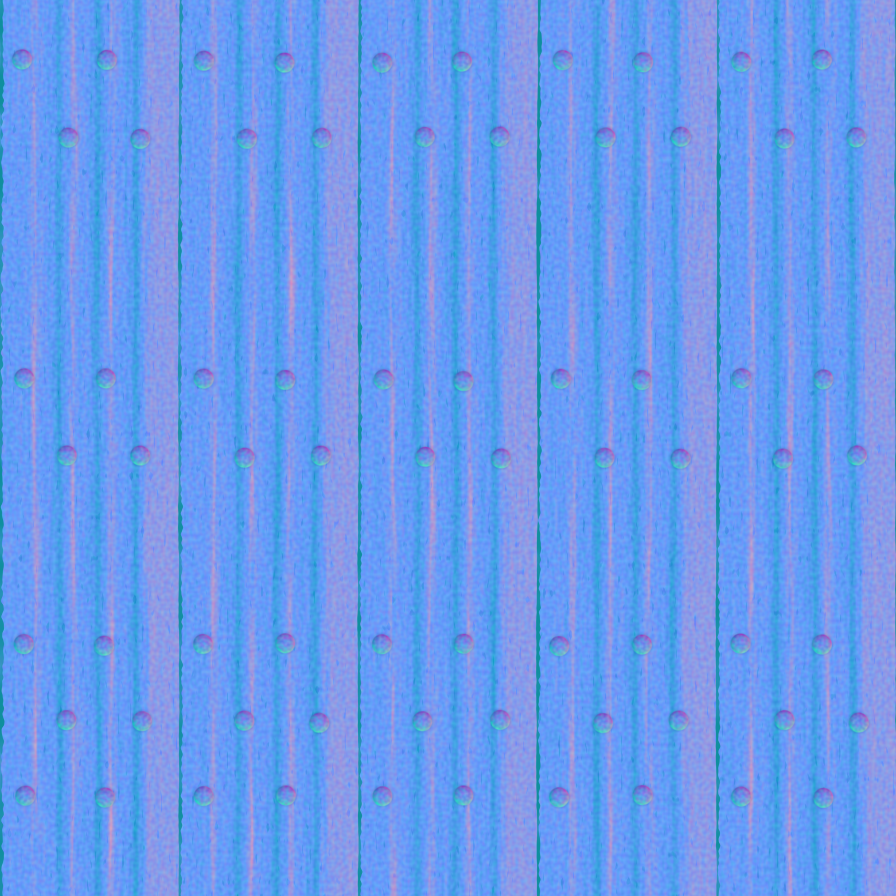
Give the GLSL for this texture map, as a WebGL 1 fragment shader.

```glsl
precision highp float;
// Tangent-space normal map of five grooved vertical planks with staggered rivets.
// A signed sideways tilt (grooves, ridges, grain) picks the plank colour;
// ragged seams and domed rivets are then layered on top.

uniform vec2 u_resolution;

const float PLANKS = 5.0;
const vec3 FLAT_COLOR = vec3(0.40, 0.61, 0.985);
const vec3 RIGHT_COLOR = vec3(0.56, 0.605, 0.90);
const vec3 LEFT_COLOR = vec3(0.26, 0.62, 0.895);
const vec3 SEAM_COLOR = vec3(0.06, 0.56, 0.62);

// Positions and widths across a plank, as fractions of its width
const float GROOVE_START = 0.33;
const float RIDGE_START = 0.19;
const float FLUTE_STEP = 0.214;
const float GROOVE_WIDTH = 0.019;
const float RIDGE_WIDTH = 0.017;
const float BEVEL_START = 0.80;
const float SEAM_WIDTH = 0.008;

const float RIVET_RADIUS = 0.0110;
const float RIVET_JITTER = 0.004;
const float ROW_STAGGER = 0.086;
const float FIBRE = 0.50;
const float ROUGHNESS = 0.62;
const float PITTING = 0.70;

float hash(vec2 p) {
  vec3 q = fract(vec3(p.xyx) * 0.1031);
  q += dot(q, q.yzx + 33.33);
  return fract((q.x + q.y) * q.z);
}

vec2 gradient(vec2 cell) {
  float angle = 6.28318 * hash(cell);
  return vec2(cos(angle), sin(angle));
}

// Gradient noise, roughly -0.7 to 0.7
float noise(vec2 p) {
  vec2 i = floor(p), f = p - i;
  vec2 w = f * f * f * (f * (f * 6.0 - 15.0) + 10.0);
  vec2 e = vec2(1.0, 0.0);
  float low = mix(dot(gradient(i), f), dot(gradient(i + e), f - e), w.x);
  float high = mix(dot(gradient(i + e.yx), f - e.yx),
                   dot(gradient(i + e.xx), f - e.xx), w.x);
  return mix(low, high, w.y);
}

float bump(float d, float width) {
  return exp(-d * d / (width * width));
}

// Sideways tilt of the fluted profile: negative faces left, positive right
float fluteTilt(float u, float y, float id, float fibre) {
  float bevel = u + 0.03 * fibre;
  float tilt = 0.90 * smoothstep(BEVEL_START - 0.03, BEVEL_START + 0.05, bevel);
  for (int k = 0; k < 3; k++) {
    float n = float(k);
    float lane = id * 7.3 + n * 2.7 + 0.4;
    float sway = 0.012 * noise(vec2(lane, y * 4.0)) + 0.008 * fibre;
    float wear = 1.0 + 0.5 * noise(vec2(lane + 50.0, y * 6.0));
    float groove = u - GROOVE_START - n * FLUTE_STEP - sway;
    float ridge = u - RIDGE_START - n * FLUTE_STEP - sway;
    tilt -= wear * ((0.80 + 0.5 * fibre) * bump(groove, GROOVE_WIDTH)
                    + 0.28 * bump(groove, 0.045));
    tilt += wear * (0.85 + 1.3 * fibre) * bump(ridge, RIDGE_WIDTH);
    tilt += 0.22 * bump(ridge - 0.015, 0.035);
  }
  return tilt;
}

// Rivet rows come in unevenly spaced pairs, the second of each pair shifted
float rowHeight(float row) {
  float pair = floor(row * 0.5);
  float top = pair < 0.5 ? 0.932 : pair < 1.5 ? 0.576 : pair < 2.5 ? 0.281 : 0.111;
  return top - ROW_STAGGER * mod(row, 2.0);
}

vec3 addRivet(vec3 color, vec2 offset, float seed, float pixel) {
  vec2 q = offset / RIVET_RADIUS;
  float r = length(q);
  float edge = pixel / RIVET_RADIUS;
  float mask = 1.0 - smoothstep(1.0 - edge, 1.0 + edge, r);
  vec2 dent = vec2(noise(q * 2.8 + seed), noise(q * 2.8 + seed + 19.0));
  vec2 slope = q * (0.25 + 0.75 * r * r) + 0.55 * dent;
  vec3 dome = vec3(0.42 + 0.27 * slope.x + 0.08 * slope.y,
                   0.57 - 0.28 * slope.y - 0.05 * slope.x,
                   0.93 - 0.19 * r * r);
  color -= vec3(0.03, 0.03, 0.05) * bump(r - 1.05, 0.14);
  return mix(color, dome, mask);
}

void main() {
  vec2 p = gl_FragCoord.xy / u_resolution;
  float pixel = 1.0 / min(u_resolution.x, u_resolution.y);

  // Plank coordinates with slightly bowed seams
  float across = p.x * PLANKS + 0.012 * noise(vec2(p.x * 4.0 + 0.5, p.y * 2.5));
  float id = clamp(floor(across), 0.0, PLANKS - 1.0);
  float u = across - id;

  // Wood grain: long fibres, fine roughness and sparse scratches
  vec2 g = p + vec2(id * 3.0, id * 1.7);
  g.x += 0.003 * noise(g * vec2(12.0, 5.0));
  float fibre = noise(g * vec2(230.0, 9.0)) + 0.5 * noise(g * vec2(110.0, 4.0));
  float rough = noise(g * vec2(270.0, 150.0)) + 0.6 * noise(g * vec2(210.0, 45.0));
  float pit = smoothstep(0.34, 0.52, noise(g * vec2(230.0, 65.0) + 31.0));
  float tilt = fluteTilt(u, p.y, id, fibre);
  tilt += FIBRE * fibre + ROUGHNESS * rough - PITTING * pit;
  vec3 color = mix(FLAT_COLOR, tilt > 0.0 ? RIGHT_COLOR : LEFT_COLOR, abs(tilt));
  color.g += 0.10 * noise(g * vec2(190.0, 210.0) + 7.0) - 0.04 * pit;

  // Thin seams, chipped and fading along their length
  float seamId = floor(across + 0.5);
  float chip = noise(vec2(seamId * 3.7 + 0.5, p.y * 130.0));
  float fade = noise(vec2(seamId * 5.3 + 0.4, p.y * 28.0));
  float seamDist = abs(across - seamId - 0.006 - 0.006 * chip);
  float ragged = SEAM_WIDTH * (1.0 + 1.1 * chip + 0.6 * fade);
  float soft = 0.7 * pixel * PLANKS;
  float seam = 1.0 - smoothstep(ragged - soft, ragged + soft, seamDist);
  float strength = 0.70 + 0.25 * hash(vec2(seamId, 9.0)) + 0.5 * fade;
  color = mix(color, SEAM_COLOR, seam * clamp(strength, 0.0, 1.0));

  // Two rivets per plank on each of seven rows
  for (int row = 0; row < 7; row++) {
    float n = float(row), odd = mod(n, 2.0);
    for (int k = 0; k < 2; k++) {
      float side = float(k);
      vec2 key = vec2(id * 2.0 + side, n);
      vec2 jitter = RIVET_JITTER * (vec2(hash(key), hash(key + 40.0)) - 0.5);
      float home = mix(0.13, 0.37, odd) + side * mix(0.455, 0.42, odd);
      vec2 offset = vec2((u - home) / PLANKS, p.y - rowHeight(n)) - jitter;
      color = addRivet(color, offset, n * 5.0 + id * 11.0 + side * 3.0, pixel);
    }
  }
  gl_FragColor = vec4(clamp(color, 0.0, 1.0), 1.0);
}
```
